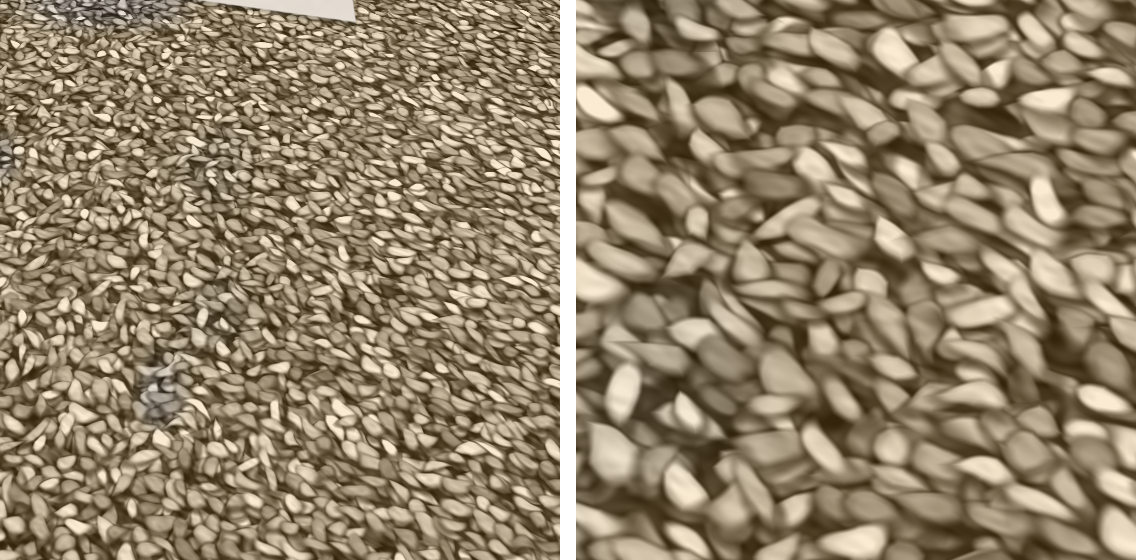
Left, the full canvas; right, a detail of the centre.
Write a WebGL 1 fragment shader that draws this texture.

```glsl
precision highp float;
// A bed of pale stone and wood chips receding in perspective, with a sheet corner at the top.
// Three layers of jittered, rotated chips are painted over each other with soft shadows;
// one tone value per pixel is finally turned into a warm beige.

uniform vec2 u_resolution;

float hash(vec2 p) {
  return fract(sin(dot(p, vec2(127.1, 311.7))) * 43758.5453);
}

vec2 hash2(vec2 p) {
  return vec2(hash(p), hash(p + 19.37));
}

float noise(vec2 p) {
  vec2 i = floor(p), f = fract(p);
  f = f * f * (3.0 - 2.0 * f);
  return mix(mix(hash(i), hash(i + vec2(1.0, 0.0)), f.x),
             mix(hash(i + vec2(0.0, 1.0)), hash(i + 1.0), f.x), f.y);
}

vec2 rotate(vec2 p, float a) {
  float c = cos(a), s = sin(a);
  return vec2(c * p.x + s * p.y, c * p.y - s * p.x);
}

// Normalised radius of a bent, skewed, tapered shard: 1 on the outline
float chipRadius(vec2 q, vec2 size, vec2 shape) {
  q.x += (shape.x - 0.5) * 0.9 * q.y;
  q.y += (shape.y - 0.5) * 0.6 * q.x * q.x;
  q.y *= 1.0 + (shape.x - 0.5) * 0.9 * clamp(q.x / size.x, -1.0, 1.0);
  vec2 n = abs(q / size);
  float block = pow(dot(n * n, n) + 1e-4, 1.0 / 3.0);
  return mix(block, (n.x + n.y) * 0.92, shape.y * 0.6);
}

// Paints one layer of chips over the given tone
float paintChips(float tone, vec2 ground, float layer, float spread) {
  vec2 p = ground + layer * vec2(0.37, 0.61);
  vec2 cell = floor(p);
  for (int j = -2; j <= 2; j++) {
    for (int i = -2; i <= 2; i++) {
      vec2 id = cell + vec2(float(i), -float(j));
      vec2 seed = id + layer * 37.0;
      vec2 rel = p - id - 0.1 - 0.8 * hash2(seed);
      vec2 shape = hash2(seed + 5.3);
      vec2 kind = hash2(seed + 11.9);
      vec2 size = mix(vec2(0.36, 0.2), vec2(0.82, 0.38), hash2(seed + 3.7));
      float turn = hash(seed + 7.1) + hash(seed + 8.6) - 1.0;
      vec2 q = rotate(rel, -0.55 + turn * spread);

      float radius = chipRadius(q, size, shape);
      float edge = (radius - 1.0) * size.y;
      float shadow = 1.0 - smoothstep(0.0, 0.2, edge + 0.16 * rel.y);
      float face = 0.59 + 0.36 * kind.x + 0.17 * pow(kind.y, 4.0);
      face -= 0.16 * smoothstep(0.45, 1.0, radius) * (1.0 - 0.7 * clamp(rel.y * 3.0, -1.0, 1.0));

      tone = mix(tone, 0.25, 0.55 * shadow);
      tone = mix(tone, face, 1.0 - smoothstep(-0.06, 0.06, edge));
    }
  }
  return tone;
}

void main() {
  vec2 uv = gl_FragCoord.xy / u_resolution.y;

  // Perspective ground plane
  float depth = 1.0 / (2.33 - uv.y);
  vec2 ground = vec2((uv.x - 0.5) * 60.0, 130.0) * depth;
  ground += 0.25 * vec2(noise(ground * 1.3), noise(ground * 1.3 + 40.0));

  // Chips lie more orderly towards the right
  float spread = mix(1.7, 0.65, smoothstep(0.0, 0.9, uv.x));
  float tone = 0.27 + 0.16 * noise(ground * 3.0);
  for (int layer = 0; layer < 3; layer++) {
    tone = paintChips(tone, ground, float(layer), spread);
  }

  // Fine streaks and broad mottling
  vec2 along = rotate(ground, -0.5);
  tone += 0.15 * (noise(along * vec2(2.5, 6.0)) - 0.5);
  tone += 0.06 * (noise(uv * 9.0) - 0.5);
  tone = clamp(tone, 0.2, 0.98);
  vec3 color = vec3(tone, tone - 0.058, tone - 0.158);

  // Faint cool stains on the left
  float stain = smoothstep(0.6, 0.9, noise(uv * 7.0 + 3.0)) * (1.0 - smoothstep(0.2, 0.5, uv.x));
  color += stain * vec3(-0.06, -0.03, 0.04);

  // Sheet corner with a soft shadow under its lower edge
  float above = uv.y - 1.0 + (uv.x - 0.352) * 0.14;
  float beyond = uv.x - 0.63 - (1.0 - uv.y) * 0.15;
  float inside = 1.0 - smoothstep(-0.002, 0.002, beyond);
  color *= 1.0 - 0.3 * smoothstep(-0.012, 0.0, above) * inside;
  vec3 sheet = vec3(0.88, 0.85, 0.81) + 0.02 * noise(uv * 60.0);
  color = mix(color, sheet, smoothstep(-0.002, 0.002, above) * inside);

  gl_FragColor = vec4(color, 1.0);
}
```
